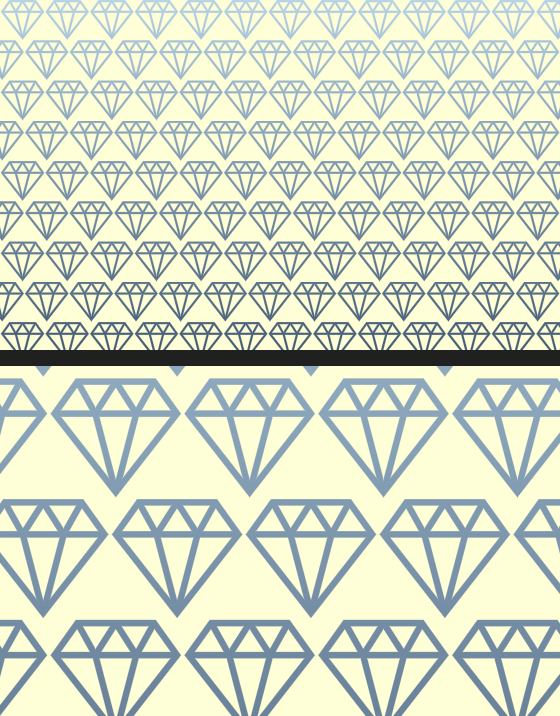
Top, the full canvas; bottom, a detail of the centre.
A WebGL 2 fragment shader for this pattern:

```glsl
#version 300 es
precision highp float;
// Staggered rows of outlined cut gems, fading from pale to slate blue on cream.

uniform vec2 u_resolution;
out vec4 fragColor;

// Lengths are fractions of the canvas height, measured down from the top.
const vec2 PITCH = vec2(0.1275, 0.1150);
const vec2 FIRST_GEM = vec2(0.0645, 0.0032);  // middle of the first table edge
const float ROW_SHIFT = 0.542;                // odd rows, in columns
const float CELL_MARGIN = 0.0036;             // room above the table edge
const float HALF_LINE = 0.0031;

const float TABLE = 0.0365;   // half width of the top edge
const float GIRDLE = 0.0583;  // half width at the widest line
const float FACET = 0.0195;   // where the inner facets meet the girdle
const float CROWN = 0.0305;   // depth of the girdle
const float DEPTH = 0.1052;   // depth of the tip

const vec3 CREAM = vec3(0.995, 0.996, 0.845);
const vec3 PALE_BLUE = vec3(0.710, 0.820, 0.898);
const vec3 SLATE_BLUE = vec3(0.265, 0.355, 0.455);

float segmentDistance(vec2 p, vec2 a, vec2 b) {
  vec2 ap = p - a, ab = b - a;
  return length(ap - ab * clamp(dot(ap, ab) / dot(ab, ab), 0.0, 1.0));
}

// Signed distance to the line through a and b, positive to the outer side.
float edgeDistance(vec2 p, vec2 a, vec2 b) {
  vec2 dir = normalize(b - a);
  return dot(p - a, vec2(dir.y, -dir.x));
}

// Distance to the nearest line of a gem whose table edge is centred at zero.
float gemLines(vec2 p) {
  p.x = abs(p.x);
  vec2 tableCorner = vec2(TABLE, 0.0);
  vec2 girdleCorner = vec2(GIRDLE, CROWN);
  vec2 facetCorner = vec2(FACET, CROWN);
  vec2 tip = vec2(0.0, DEPTH);

  // Outline with mitred corners
  float body = max(-p.y, edgeDistance(p, tableCorner, girdleCorner));
  body = max(body, edgeDistance(p, girdleCorner, tip));
  float d = abs(body);

  // Girdle, crown zigzag and lower facets
  d = min(d, segmentDistance(p, vec2(0.0, CROWN), girdleCorner));
  d = min(d, segmentDistance(p, tableCorner, facetCorner));
  d = min(d, segmentDistance(p, vec2(0.0), facetCorner));
  return min(d, segmentDistance(p, facetCorner, tip));
}

// Position inside the staggered cell, relative to its gem.
vec2 gemCell(vec2 p) {
  vec2 q = p - FIRST_GEM + vec2(0.5 * PITCH.x, CELL_MARGIN);
  float row = floor(q.y / PITCH.y);
  q.x -= mod(row, 2.0) * ROW_SHIFT * PITCH.x;
  return mod(q, PITCH) - vec2(0.5 * PITCH.x, CELL_MARGIN);
}

void main() {
  float pixel = 1.0 / u_resolution.y;
  vec2 p = vec2(gl_FragCoord.x, u_resolution.y - gl_FragCoord.y) * pixel;

  float d = gemLines(gemCell(p)) - HALF_LINE;
  float ink = 1.0 - smoothstep(-0.75 * pixel, 0.75 * pixel, d);

  vec3 lineColor = mix(PALE_BLUE, SLATE_BLUE, p.y);
  fragColor = vec4(mix(CREAM, lineColor, ink), 1.0);
}
```
